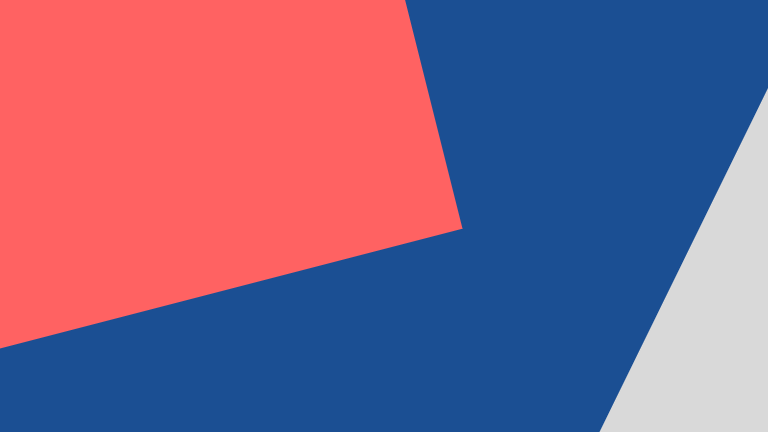
Write a WebGL 1 fragment shader that draws this background.

```glsl
precision highp float;
// Flat geometric background: a tilted coral panel enters from the upper left
// and a grey wedge from the lower right, over a plain blue field.
// Each shape is made of half-planes whose edges are smoothed over one pixel.

uniform vec2 u_resolution;

// Signed distance to a line through anchor; positive on the normal's side.
float halfPlane(vec2 p, vec2 anchor, vec2 normal) {
  return dot(p - anchor, normalize(normal));
}

// Coverage of a shape from its signed distance, positive inside.
float coverage(float dist, float pixel) {
  return clamp(dist / pixel + 0.5, 0.0, 1.0);
}

void main() {
  // Canvas units: height 1, width 16/9.
  vec2 p = gl_FragCoord.xy / u_resolution * vec2(16.0 / 9.0, 1.0);
  float pixel = 1.0 / u_resolution.y;

  vec3 blue = vec3(0.106, 0.310, 0.576);
  vec3 coral = vec3(1.0, 0.386, 0.386);
  vec3 grey = vec3(0.851);

  // Coral panel: the area above its lower edge and left of its right edge.
  vec2 corner = vec2(1.0706, 0.4706);
  float panel = min(halfPlane(p, corner, vec2(-0.259, 1.0)),
                    halfPlane(p, corner, vec2(-1.0, -0.251)));

  // Grey wedge: the area right of a steep diagonal.
  float wedge = halfPlane(p, vec2(1.3877, 0.0), vec2(1.0, -0.49));

  vec3 color = mix(blue, coral, coverage(panel, pixel));
  color = mix(color, grey, coverage(wedge, pixel));
  gl_FragColor = vec4(color, 1.0);
}
```
